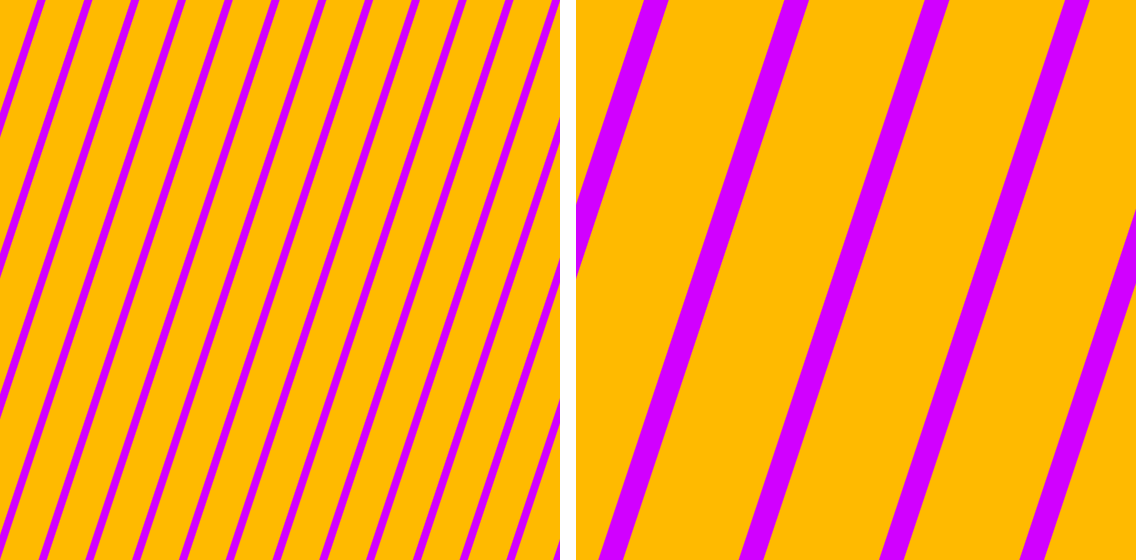
Left, the full canvas; right, a detail of the centre.
Write a Shadertoy shader that draws this pattern.

```glsl
const vec3 AMBER = vec3(1.0, 0.73, 0.0);
const vec3 VIOLET = vec3(0.82, 0.0, 1.0);

// Stripe cycles per canvas side, across and up
const vec2 FREQUENCY = vec2(11.97, -3.979);
const float PHASE = 0.91;
const float STRIPE_SHARE = 0.176;

// Signed distance to the nearest stripe edge, in canvas units
float stripeDistance(vec2 p, vec2 frequency, float phase, float share) {
    float cycle = dot(p, frequency) - phase;
    float offset = abs(fract(cycle + 0.5) - 0.5);
    return (offset - 0.5 * share) / length(frequency);
}

// Coverage of a shape, blended across one pixel
float coverage(float dist, float pixel) {
    return clamp(0.5 - dist / pixel, 0.0, 1.0);
}

void mainImage(out vec4 fragColor, in vec2 fragCoord) {
    float pixel = 1.0 / iResolution.y;
    vec2 p = fragCoord * pixel;

    float dist = stripeDistance(p, FREQUENCY, PHASE, STRIPE_SHARE);
    vec3 color = mix(AMBER, VIOLET, coverage(dist, 1.2 * pixel));

    fragColor = vec4(color, 1.0);
}
```
